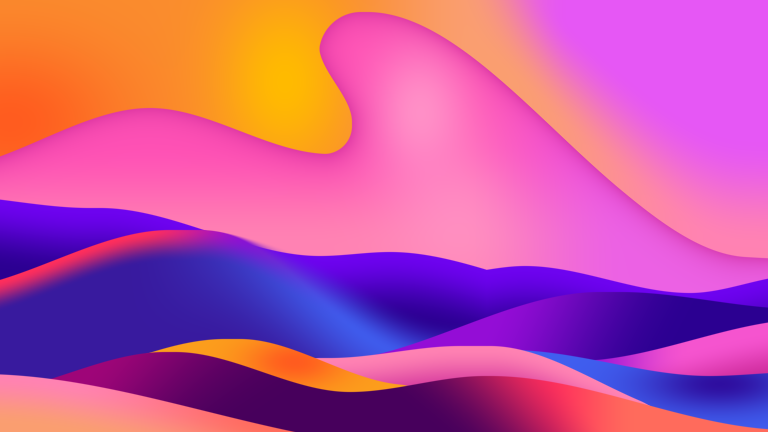
Write a WebGL 2 fragment shader that draws this background.

```glsl
#version 300 es
precision highp float;

uniform vec2 u_resolution;
out vec4 outColor;

const vec2 CANVAS = vec2(7.68, 4.32);
const float CREST_RADIUS = 0.42;
const float HOLLOW_RADIUS = 0.28;
const float SHADE_WIDTH = 0.12;

const vec3 AMBER = vec3(0.98, 0.55, 0.18);
const vec3 EMBER = vec3(1.0, 0.36, 0.12);
const vec3 GOLD = vec3(1.0, 0.73, 0.0);
const vec3 PEACH = vec3(0.98, 0.62, 0.44);
const vec3 ORCHID = vec3(0.90, 0.34, 0.96);
const vec3 PINK = vec3(1.0, 0.32, 0.71);
const vec3 ROSE = vec3(1.0, 0.51, 0.70);
const vec3 BLUSH = vec3(1.0, 0.60, 0.79);
const vec3 SHADE = vec3(0.80, 0.16, 0.60);
const vec3 VIOLET = vec3(0.43, 0.01, 0.94);
const vec3 INDIGO = vec3(0.17, 0.0, 0.57);
const vec3 NAVY = vec3(0.22, 0.10, 0.62);
const vec3 AZURE = vec3(0.25, 0.37, 0.94);
const vec3 PURPLE = vec3(0.58, 0.05, 0.84);
const vec3 CRIMSON = vec3(1.0, 0.18, 0.36);
const vec3 MAGENTA = vec3(0.62, 0.02, 0.47);
const vec3 WINE = vec3(0.28, 0.0, 0.36);
const vec3 CORAL = vec3(1.0, 0.42, 0.36);

// Eased climb of height h between two positions
float rise(float x, float from, float to, float h) {
    return h * smoothstep(from, to, x);
}

float glow(vec2 p, vec2 center, vec2 radius) {
    vec2 q = (p - center) / radius;
    return exp(-dot(q, q));
}

// Intersection of two signed distances with a rounded corner
float roundIntersect(float a, float b, float r) {
    vec2 q = vec2(a, b) + r;
    return length(max(q, 0.0)) - r + min(max(q.x, q.y), 0.0);
}

// Lays a color where depth is positive, with a soft border
void paint(inout vec3 base, vec3 color, float depth, float softness) {
    base = mix(base, color, smoothstep(-softness, softness, depth));
}

void main() {
    vec2 p = gl_FragCoord.xy / u_resolution * CANVAS;
    float x = p.x, y = p.y;
    float edge = 0.8 * CANVAS.y / u_resolution.y;

    // Curling wave: a low hill joined to an overhanging crest, positive inside
    float hill = 2.62 + rise(x, -0.65, 1.5, 0.62) - rise(x, 1.5, 3.3, 0.46)
        - rise(x, 3.7, 6.0, 5.0);
    float slope = 4.20 - rise(x, 3.67, 7.45, 2.38) - rise(x, 6.2, 8.0, 0.09);
    float stem = 3.52 - rise(y, 3.1, 3.87, 0.33);
    float curl = roundIntersect(y - slope, stem - x, CREST_RADIUS);
    float wave = roundIntersect(hill - y, -curl, HOLLOW_RADIUS);

    // Sky: warm on the left, orchid beyond a peach halo on the right
    vec3 warm = mix(AMBER, EMBER, glow(p, vec2(0.1, 3.1), vec2(1.1, 0.8)));
    warm = mix(warm, GOLD, glow(p, vec2(2.85, 3.5), vec2(0.65, 0.9)));
    vec3 halo = mix(PEACH, ROSE, smoothstep(5.0, 7.2, x));
    float distance = smoothstep(0.1, 1.2, y - slope) * smoothstep(4.5, 5.7, x);
    vec3 color = mix(warm, mix(halo, ORCHID, distance), smoothstep(3.2, 4.8, x));

    // Wave body with pale glows and a shaded rim
    vec3 body = mix(PINK, ROSE, smoothstep(2.9, 1.85, y));
    body = mix(body, BLUSH, 0.85 * glow(p, vec2(4.2, 3.2), vec2(0.5, 0.7)));
    body = mix(body, BLUSH, 0.6 * glow(p, vec2(4.6, 2.2), vec2(0.7, 0.8)));
    body = mix(body, ORCHID, 0.75 * smoothstep(4.6, 6.3, x));
    body = mix(body, SHADE, 0.6 * exp(-max(wave, 0.0) / SHADE_WIDTH));
    paint(color, body, wave, edge);

    // Distant violet ridges
    float back = 2.37 - rise(x, -0.6, 0.9, 0.13) - rise(x, 1.0, 3.2, 0.48)
        + rise(x, 3.2, 3.9, 0.04) - rise(x, 3.9, 6.3, 0.50);
    float far = 1.57 + rise(x, 4.4, 5.25, 0.09) - rise(x, 5.25, 6.9, 0.27)
        + rise(x, 6.9, 8.0, 0.18);
    float depth = max(back, far) - y;
    paint(color, mix(VIOLET, INDIGO, smoothstep(0.0, 0.7, depth)), depth, edge);

    // Blue hill: red rim at left, melting into the dark at right
    depth = 1.42 + rise(x, -0.6, 1.7, 0.60) - rise(x, 2.0, 4.6, 1.18) - y;
    body = mix(NAVY, AZURE, smoothstep(1.2, 3.7, x) * smoothstep(1.2, 0.1, depth));
    vec3 rim = mix(CRIMSON, PURPLE, smoothstep(1.4, 2.5, x));
    body = mix(body, rim, smoothstep(0.32, 0.0, depth) * smoothstep(3.6, 2.1, x));
    paint(color, body, depth, edge + rise(x, 2.2, 3.7, 0.26));

    // Purple swell at right
    depth = 0.30 + rise(x, 2.0, 3.3, 0.40) + rise(x, 3.2, 6.0, 0.70)
        - rise(x, 6.2, 8.0, 0.17) - y;
    body = mix(PURPLE, INDIGO, smoothstep(4.9, 7.0, x + 0.5 * depth));
    paint(color, body, depth, edge);

    // Orchid bank and the blue water before it
    depth = rise(x, 3.0, 5.7, 0.71) + rise(x, 5.75, 8.1, 0.42) - y;
    body = mix(PURPLE, mix(PINK, ORCHID, 0.4), smoothstep(5.7, 6.9, x));
    paint(color, mix(body, SHADE, smoothstep(0.1, 0.6, depth)), depth, edge);
    depth = rise(x, 3.5, 5.1, 0.82) - rise(x, 5.1, 7.1, 0.26) + rise(x, 7.1, 8.0, 0.04) - y;
    body = mix(AZURE, INDIGO, 0.85 * glow(p, vec2(7.2, 0.48), vec2(0.75, 0.26)));
    paint(color, body, depth, edge);

    // Pink and orange tongues
    depth = rise(x, 2.0, 3.2, 0.74) + rise(x, 3.3, 4.6, 0.12) - rise(x, 4.9, 7.1, 0.72)
        - rise(x, 6.4, 7.4, 0.4) - y;
    paint(color, mix(ROSE, SHADE, smoothstep(0.0, 0.55, depth)), depth, edge);
    depth = 0.40 + rise(x, 0.0, 2.25, 0.53) - rise(x, 2.4, 4.1, 0.46)
        - rise(x, 4.0, 5.2, 0.80) - y;
    body = mix(mix(AMBER, GOLD, 0.4), EMBER, glow(p, vec2(2.95, 0.7), vec2(0.5, 0.25)));
    paint(color, body, depth, edge);

    // Wine ridge warming to coral, then the near dune
    depth = 0.37 + rise(x, -0.3, 1.65, 0.43) - rise(x, 1.75, 3.5, 0.40)
        + rise(x, 3.5, 4.85, 0.16) - rise(x, 4.9, 7.9, 0.54) - y;
    body = mix(MAGENTA, WINE, smoothstep(0.9, 3.0, x + depth));
    body = mix(body, mix(CRIMSON, CORAL, smoothstep(5.4, 6.4, x)), smoothstep(3.9, 5.7, x - depth));
    paint(color, body, depth, edge);
    depth = 0.58 - rise(x, -0.2, 4.3, 0.74) - y;
    body = mix(mix(ROSE, CORAL, smoothstep(0.6, 2.8, x)), PEACH, smoothstep(0.0, 0.5, depth));
    paint(color, body, depth, edge);

    outColor = vec4(color, 1.0);
}
```
